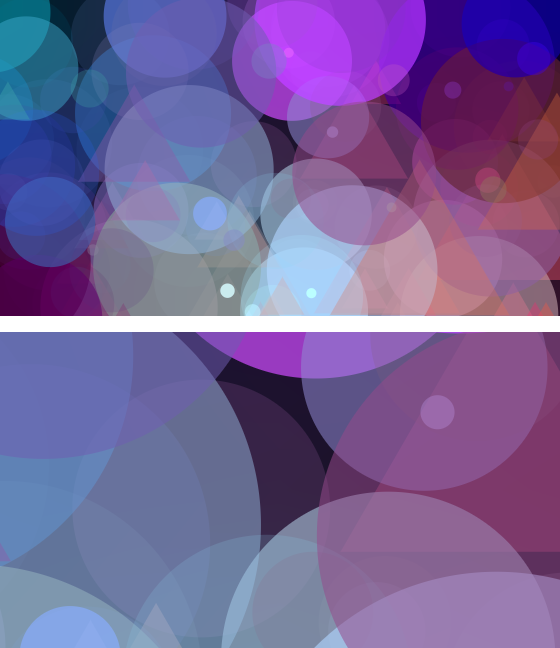
Top: the whole. Bottom: its middle third, enlarged.
Write a WebGL 1 fragment shader that draws this background.

```glsl
precision highp float;
// Translucent overlapping discs and upright triangles over a dark violet ground.

uniform vec2 u_resolution;

#define LAYERS 28
#define DOTS 18
#define DISC_RADIUS vec2(0.13, 0.29)
#define DISC_ALPHA vec2(0.45, 0.70)
#define VEIL_RADIUS vec2(0.05, 0.21)
#define VEIL_ALPHA vec2(0.10, 0.24)
#define TRIANGLE_INRADIUS vec2(0.04, 0.18)
#define TRIANGLE_ALPHA vec2(0.26, 0.46)
#define DOT_RADIUS vec2(0.015, 0.065)
#define DOT_ALPHA vec2(0.25, 0.50)
#define HUE_JITTER 0.24
#define CONTRAST 1.38

float hash(float n) {
  return fract(sin(n * 12.9898 + 3.7) * 43758.545);
}

vec2 hash2(float n) {
  return vec2(hash(n), hash(n + 71.3));
}

float pick(vec2 range, float t) {
  return mix(range.x, range.y, t);
}

// Low-discrepancy sequence: even but irregular cover of the unit square
vec2 scatter(float i) {
  return fract(0.5 + i * vec2(0.75488, 0.56984));
}

vec3 blend3(vec3 a, vec3 b, vec3 c, float t) {
  return mix(mix(a, b, clamp(t * 2.0, 0.0, 1.0)), c, clamp(t * 2.0 - 1.0, 0.0, 1.0));
}

// Colour that drifts across the canvas, uv in 0..1
vec3 palette(vec2 uv) {
  vec3 low = blend3(vec3(0.40, 0.10, 0.38), vec3(0.64, 0.80, 0.96), vec3(0.84, 0.36, 0.62), uv.x);
  vec3 middle = blend3(vec3(0.26, 0.34, 0.78), vec3(0.54, 0.40, 0.66), vec3(0.60, 0.20, 0.36), uv.x);
  vec3 high = blend3(vec3(0.10, 0.60, 0.66), vec3(0.68, 0.28, 0.80), vec3(0.20, 0.06, 0.74), uv.x);
  return blend3(low, middle, high, (uv.y - 0.5) * 1.2 + 0.5);
}

// Local palette colour with its own shift of hue and brightness
vec3 shapeColor(vec2 uv, float id) {
  vec2 shift = (hash2(id + 5.1) - 0.5) * HUE_JITTER;
  vec3 tint = vec3(hash(id + 2.2), hash(id + 3.4), hash(id + 4.6)) - 0.5;
  return palette(uv + shift) * mix(0.84, 1.20, hash(id + 9.7)) + tint * 0.18;
}

float discDistance(vec2 q, float radius) {
  return length(q) - radius;
}

// Equilateral, point up, centred on its centroid
float triangleDistance(vec2 q, float inradius) {
  return max(abs(q.x) * 0.866 + q.y * 0.5, -q.y) - inradius;
}

// One-pixel antialiased coverage
float cover(float d) {
  return clamp(0.5 - d * u_resolution.y, 0.0, 1.0);
}

void main() {
  vec2 p = gl_FragCoord.xy / u_resolution.y;
  vec2 extent = vec2(u_resolution.x / u_resolution.y, 1.0);
  vec3 color = vec3(0.10, 0.07, 0.16) + 0.20 * palette(p / extent);

  for (int i = 0; i < LAYERS; i++) {
    float id = float(i) + 1.0;

    // One bold disc
    vec2 center = scatter(id) * 1.1 - 0.05;
    float disc = discDistance(p - center * extent, pick(DISC_RADIUS, hash(id + 0.3)));
    color = mix(color, shapeColor(center, id), cover(disc) * pick(DISC_ALPHA, hash(id + 0.6)));

    // Two faint veils
    for (int k = 0; k < 2; k++) {
      float veil = id * 2.0 + float(k) + 200.0;
      vec2 at = hash2(veil);
      float d = discDistance(p - at * extent, pick(VEIL_RADIUS, hash(veil + 0.3)));
      color = mix(color, shapeColor(at, veil), cover(d) * pick(VEIL_ALPHA, hash(veil + 0.6)));
    }

    // One triangle, warmer to the right and more frequent near the bottom
    float tri = id + 400.0;
    float rise = hash(tri + 0.2);
    vec2 foot = vec2(scatter(id + 0.5).x, mix(-0.04, 0.80, rise * rise));
    float size = hash(tri + 0.4);
    float d = triangleDistance(p - foot * extent, pick(TRIANGLE_INRADIUS, size * size));
    vec3 warm = mix(vec3(0.80, 0.18, 0.42), vec3(0.80, 0.46, 0.32), hash(tri + 0.8));
    vec3 tint = mix(shapeColor(foot, tri), warm, mix(0.25, 0.85, foot.x));
    color = mix(color, tint, cover(d) * pick(TRIANGLE_ALPHA, hash(tri + 0.6)));
  }

  // Small dots on top
  for (int i = 0; i < DOTS; i++) {
    float id = float(i) + 600.0;
    vec2 at = hash2(id);
    float size = hash(id + 0.3);
    float d = discDistance(p - at * extent, pick(DOT_RADIUS, size * size));
    vec3 tint = shapeColor(at, id) * 1.1 + 0.05;
    color = mix(color, tint, cover(d) * pick(DOT_ALPHA, hash(id + 0.6)));
  }

  // Contrast about the mean colour
  color = mix(vec3(0.48, 0.34, 0.61), color, CONTRAST);
  gl_FragColor = vec4(clamp(color, 0.0, 1.0), 1.0);
}
```
